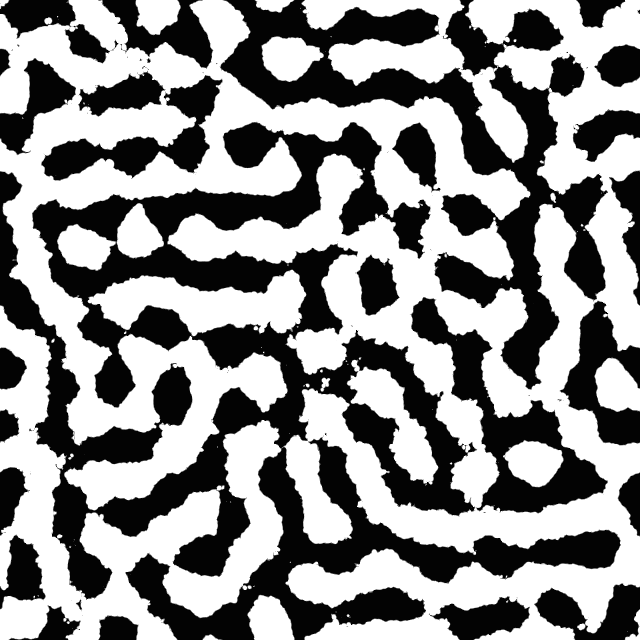
Reproduce this pattern procedurally as a Shadertoy shader.

```glsl
// A black and white labyrinth of short, mostly upright or level bars.
// Layered sines of similar wavelength form the bars, wrapped cellular noise
// roughens their outlines, and a threshold splits the sum into two tones.

const float TAU = 6.2831853;
const vec3 INK = vec3(0.01);
const vec3 PAPER = vec3(1.0);

// Integer hash giving two values in 0..1
vec2 hash2(uvec2 q) {
    q = q * 1664525u + 1013904223u;
    q.x += q.y * 1664525u;
    q.y += q.x * 1664525u;
    q ^= q >> 16u;
    q.x += q.y * 1664525u;
    q.y += q.x * 1664525u;
    q ^= q >> 16u;
    return vec2(q & 65535u) / 65535.0;
}

// Sum of plane waves with whole-number frequencies, so it tiles;
// axisBias pulls the wave directions towards the two axes
float labyrinth(vec2 p, int waves, float minFreq, float maxFreq, float axisBias) {
    float sum = 0.0;
    for (int i = 0; i < waves; i++) {
        vec2 a = hash2(uvec2(uint(i), 17u));
        vec2 b = hash2(uvec2(uint(i), 91u));
        float angle = 0.5 * TAU * (float(i) + a.x) / float(waves);
        angle -= axisBias * sin(4.0 * angle);
        float freq = mix(minFreq, maxFreq, a.y);
        vec2 k = round(freq * vec2(cos(angle), sin(angle)));
        sum += cos(TAU * (dot(k, p) + b.x));
    }
    return sum / sqrt(0.5 * float(waves));
}

// Distance to the nearest scattered point, wrapping after 'cells' cells
float cellular(vec2 p, float cells, uint seed) {
    vec2 q = p * cells;
    vec2 base = floor(q);
    float nearest = 4.0;
    for (int y = -1; y <= 1; y++) {
        for (int x = -1; x <= 1; x++) {
            vec2 cell = base + vec2(x, y);
            vec2 jitter = hash2(uvec2(mod(cell, cells)) + seed);
            vec2 d = cell + jitter - q;
            nearest = min(nearest, dot(d, d));
        }
    }
    return sqrt(nearest);
}

// Cellular noise centred on zero; its creases become spikes of ink
float roughness(vec2 p, float cells, uint seed) {
    return 0.48 - cellular(p, cells, seed);
}

void mainImage(out vec4 fragColor, in vec2 fragCoord) {
    vec2 p = fragCoord / iResolution.xy;

    // Bars plus coarse and fine edge detail
    float field = labyrinth(p, 44, 8.6, 12.0, 0.17);
    field += 0.95 * roughness(p, 38.0, 211u);
    field += 0.38 * roughness(p, 104.0, 503u);
    field += 0.08;

    // Threshold with an edge about one pixel wide
    float slope = length(vec2(dFdx(field), dFdy(field)));
    float paper = clamp(0.5 + field / max(1.3 * slope, 1e-5), 0.0, 1.0);
    fragColor = vec4(mix(INK, PAPER, paper), 1.0);
}
```
